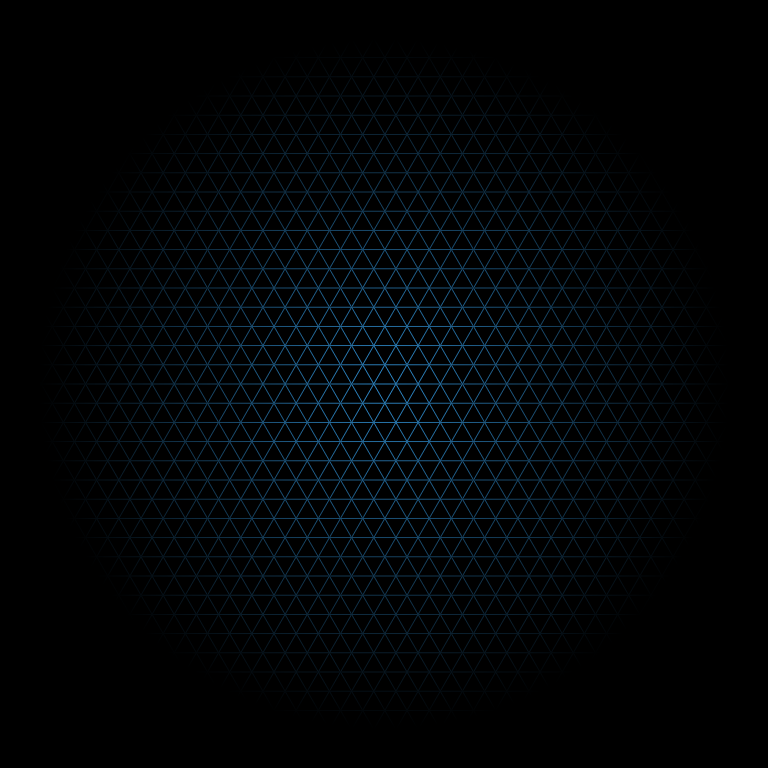
A Shadertoy shader for this background:

```glsl
// A glowing blue triangular wire mesh on black, fading out in a disc.
// Three families of evenly spaced parallel lines, 60 degrees apart, form
// the mesh; a radial falloff dims it from the centre to the rim.

const float ROW_SPACING = 0.025;
const float LINE_WIDTH = 0.0011;
const float GLOW_RADIUS = 0.45;
const float MESH_SHIFT = 0.0011;
const vec3 LINE_COLOR = vec3(0.20, 0.60, 0.88);

// Distance to the nearest line of a parallel family with the given normal.
float lineDistance(vec2 p, vec2 normal, float spacing, float phase) {
    float t = dot(p, normal) / spacing - phase;
    return abs(fract(t + 0.5) - 0.5) * spacing;
}

// Share of a pixel covered by a line, also for lines thinner than a pixel.
float lineCoverage(float dist, float width, float pixel) {
    float overlap = 0.5 * (width + pixel) - dist;
    return clamp(overlap, 0.0, min(width, pixel)) / pixel;
}

// Triangular mesh: one horizontal and two slanted line families.
float triangleMesh(vec2 p, float spacing, float width, float pixel) {
    vec2 slant = vec2(0.5 * sqrt(3.0), 0.5);
    float rows = lineDistance(p, vec2(0.0, 1.0), spacing, 0.0);
    float falling = lineDistance(p, slant, spacing, 0.5);
    float rising = lineDistance(p, vec2(slant.x, -slant.y), spacing, 0.5);
    return lineCoverage(min(rows, min(falling, rising)), width, pixel);
}

// Linear fade from one at the centre to zero at the radius.
float radialFade(vec2 p, float radius) {
    return clamp(1.0 - length(p) / radius, 0.0, 1.0);
}

void mainImage(out vec4 fragColor, in vec2 fragCoord) {
    // Centred coordinates in canvas units
    float pixel = 1.0 / min(iResolution.x, iResolution.y);
    vec2 p = (fragCoord - 0.5 * iResolution.xy) * pixel;

    // Mesh lit by the central glow
    vec2 meshPoint = p - vec2(MESH_SHIFT, 0.0);
    float mesh = triangleMesh(meshPoint, ROW_SPACING, LINE_WIDTH, pixel);
    fragColor = vec4(LINE_COLOR * mesh * radialFade(p, GLOW_RADIUS), 1.0);
}
```
